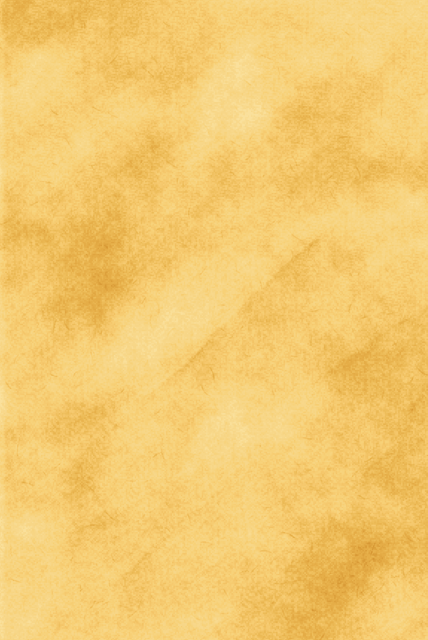
This texture is drawn by a WebGL 1 fragment shader. Its source:

```glsl
precision highp float;

// Aged golden parchment: soft diagonal stains, faint creases, short curled
// fibres and fine grain are summed into one tone, in units of the canvas
// height, and that tone is looked up in a warm colour ramp.

uniform vec2 u_resolution;

const float DIAGONAL = 0.73;

float hash(vec2 p) {
  return fract(sin(dot(p, vec2(127.1, 311.7))) * 43758.55);
}

vec2 rotate(vec2 p, float angle) {
  float c = cos(angle), s = sin(angle);
  return vec2(c * p.x + s * p.y, c * p.y - s * p.x);
}

float noise(vec2 p) {
  vec2 cell = floor(p), f = fract(p);
  f = f * f * (3.0 - 2.0 * f);
  float low = mix(hash(cell), hash(cell + vec2(1.0, 0.0)), f.x);
  float high = mix(hash(cell + vec2(0.0, 1.0)), hash(cell + 1.0), f.x);
  return mix(low, high, f.y);
}

// Layered noise, centred on zero
float fbm(vec2 p) {
  float sum = 0.0, gain = 0.5;
  for (int i = 0; i < 5; i++) {
    sum += gain * (noise(p) - 0.5);
    p = rotate(p, 0.6) * 2.03 + 17.3;
    gain *= 0.52;
  }
  return sum;
}

// Ragged stains alternating between the left and right side
float stains(vec2 p) {
  vec2 warp = vec2(fbm(p * 7.0 + 3.1), fbm(p * 7.0 + 41.7));
  float sum = 0.0;
  for (int i = 0; i < 6; i++) {
    float n = float(i);
    vec2 centre = vec2(mix(0.08, 0.55, mod(n, 2.0)), 0.95 - 0.165 * n);
    vec2 q = rotate(p + 0.32 * warp - centre, DIAGONAL);
    q /= vec2(0.17, 0.10) * (0.85 + 0.3 * hash(vec2(n, 5.0)));
    sum += exp(-dot(q, q));
  }
  return sum;
}

// Fold from a to b: crisp on its upper side, softly shaded below
float crease(vec2 p, vec2 a, vec2 b, float softness) {
  vec2 dir = normalize(b - a);
  vec2 q = p - a;
  float along = dot(q, dir) / length(b - a);
  float below = q.x * dir.y - q.y * dir.x + 0.025 * fbm(p * 14.0);
  float fade = smoothstep(-0.1, 0.25, along) * smoothstep(1.1, 0.7, along);
  float patchy = smoothstep(0.2, 0.75, noise(p * 11.0 + 8.0));
  float edge = smoothstep(-0.004, 0.002, below);
  float shade = edge * exp(-max(below, 0.0) / softness);
  return fade * (0.35 + 0.65 * patchy) * shade;
}

// Short curved hairs, one per grid cell, with random turn and strength
float fibres(vec2 p, float size, float seed, float pixel) {
  vec2 home = floor(p / size);
  float sum = 0.0;
  for (int j = -1; j <= 1; j++) {
    for (int i = -1; i <= 1; i++) {
      vec2 id = home + vec2(float(i), float(j));
      vec2 key = id + seed;
      vec2 centre = (id + vec2(hash(key), hash(key + 31.4))) * size;
      vec2 q = rotate(p - centre, 6.283 * hash(key + 57.9));
      q.y += (hash(key + 73.2) - 0.5) * 1.6 * q.x * q.x / size;
      float reach = size * mix(0.15, 0.48, hash(key + 91.6));
      float body = 1.0 - smoothstep(0.5 * reach, reach, abs(q.x));
      float line = 1.0 - smoothstep(0.0003, 0.0005 + pixel, abs(q.y));
      float strength = hash(key + 12.8);
      sum += body * line * strength * strength;
    }
  }
  return sum;
}

// Dark amber to pale cream
vec3 parchment(float tone) {
  vec3 c = mix(vec3(0.84, 0.59, 0.20), vec3(0.90, 0.68, 0.28), smoothstep(-3.0, -1.6, tone));
  c = mix(c, vec3(0.93, 0.74, 0.35), clamp((tone + 1.6) / 0.83, 0.0, 1.0));
  c = mix(c, vec3(0.96, 0.78, 0.42), clamp((tone + 0.77) / 0.70, 0.0, 1.0));
  c = mix(c, vec3(0.97, 0.82, 0.47), clamp((tone + 0.07) / 0.71, 0.0, 1.0));
  c = mix(c, vec3(0.97, 0.84, 0.53), clamp((tone - 0.64) / 0.76, 0.0, 1.0));
  return mix(c, vec3(0.98, 0.88, 0.61), smoothstep(1.4, 2.8, tone));
}

void main() {
  vec2 p = gl_FragCoord.xy / u_resolution.y;
  float pixel = 1.0 / u_resolution.y;

  // Broad stains and cloudy mottling along the diagonal
  float tone = 0.95 - 2.2 * stains(p);
  tone += 4.2 * fbm(rotate(p, DIAGONAL) * vec2(6.0, 10.0) + 5.0);
  tone += 1.6 * fbm(p * 34.0);

  // Creases
  tone -= 1.5 * crease(p, vec2(0.12, 0.28), vec2(0.54, 0.67), 0.022);
  tone -= 1.1 * crease(p, vec2(0.17, 0.08), vec2(0.38, 0.27), 0.014);
  tone -= 0.9 * crease(p, vec2(0.46, 0.38), vec2(0.68, 0.53), 0.020);

  // Fibres, grain and the worn pale left edge
  tone -= 1.0 * fibres(p, 0.031, 2.0, pixel) + 0.7 * fibres(p, 0.019, 140.0, pixel);
  tone += 1.3 * (noise(p * 430.0) - 0.5) + 0.7 * (noise(p * 210.0) - 0.5);
  tone += 1.1 * (1.0 - smoothstep(0.0, 0.012, p.x));

  gl_FragColor = vec4(parchment(tone), 1.0);
}
```
